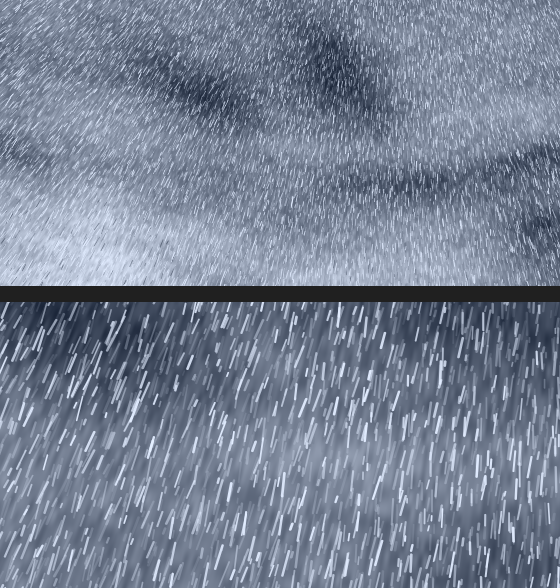
Top, the full canvas; bottom, a detail of the centre.
A WebGL 2 fragment shader for this texture:

```glsl
#version 300 es
precision highp float;
// Slanting rain fanning out in front of a dark, blue-grey storm sky.

#define RAIN_ORIGIN vec2(1.40, 2.20)  // point the streaks radiate from
#define LAYERS 5                      // sheets of bright rain
#define CELL vec2(0.0085, 0.046)      // streak spacing: angle, radius
#define STREAK_LENGTH 0.015           // longest half length
#define STREAK_WIDTH 0.0016           // widest half width
#define RAIN_STRENGTH 0.95
#define MIST_STRENGTH 0.15
#define CLOUD_CONTRAST 0.34
#define SKY_TONE 0.445
#define TINT vec3(-0.042, 0.0, 0.075)

uniform vec2 u_resolution;
out vec4 fragColor;

vec4 hash4(vec2 cell, float seed) {
  vec4 q = fract(vec4(cell.xyx, seed) * vec4(0.1031, 0.1030, 0.0973, 0.1099));
  q += dot(q, q.wzxy + 33.33);
  return fract((q.xxyz + q.yzzw) * q.zywx);
}

float noise(vec2 p) {
  vec2 i = floor(p), f = fract(p);
  f = f * f * (3.0 - 2.0 * f);
  float low = mix(hash4(i, 3.0).x, hash4(i + vec2(1, 0), 3.0).x, f.x);
  float high = mix(hash4(i + vec2(0, 1), 3.0).x, hash4(i + vec2(1, 1), 3.0).x, f.x);
  return mix(low, high, f.y);
}

float fbm(vec2 p) {
  float sum = 0.0, gain = 0.5;
  for (int i = 0; i < 5; i++) {
    sum += gain * noise(p);
    p = mat2(1.6, 1.1, -1.1, 1.6) * p + 7.3;
    gain *= 0.5;
  }
  return sum;
}

// Soft tilted ellipse
float blob(vec2 p, vec2 centre, vec2 radius, float tilt) {
  p -= centre;
  p.y -= tilt * p.x;
  p /= radius;
  return exp(-dot(p, p));
}

// Sky brightness: sagging cloud bands, dark cores and a pale lower corner
float skyTone(vec2 p) {
  vec2 sag = vec2(p.x, p.y - 0.18 * (p.x - 1.2) * (p.x - 1.2));
  float wisps = fbm(sag * vec2(2.6, 6.5) + 4.0);
  vec2 w = p + 0.16 * (vec2(fbm(p * 4.0 + 11.0), fbm(p * 4.0 + 29.0)) - 0.48);
  float tone = SKY_TONE + CLOUD_CONTRAST * (wisps - 0.48);

  // Light areas
  tone += 0.34 * blob(p, vec2(0.0, 0.0), vec2(0.90, 0.48), 0.0);
  tone += 0.12 * blob(w, vec2(1.25, 0.04), vec2(0.70, 0.20), 0.0);
  tone += 0.12 * blob(w, vec2(1.08, 0.50), vec2(0.26, 0.10), -0.15);
  tone += 0.13 * blob(w, vec2(1.66, 0.57), vec2(0.34, 0.14), 0.25);
  tone += 0.07 * blob(w, vec2(0.15, 0.92), vec2(0.35, 0.15), -0.3);

  // Dark cores
  tone -= 0.27 * blob(w, vec2(1.21, 0.70), vec2(0.17, 0.15), -0.2);
  tone -= 0.12 * blob(w, vec2(1.08, 0.85), vec2(0.25, 0.12), -0.3);
  tone -= 0.20 * blob(w, vec2(0.66, 0.68), vec2(0.32, 0.12), -0.35);
  tone -= 0.22 * blob(w, vec2(0.02, 0.50), vec2(0.24, 0.08), -0.4);
  tone -= 0.10 * blob(w, vec2(0.70, 0.27), vec2(0.22, 0.09), -0.2);
  tone -= 0.15 * blob(w, vec2(1.36, 0.38), vec2(0.36, 0.06), 0.05);
  tone -= 0.19 * blob(w, vec2(1.92, 0.16), vec2(0.20, 0.09), 0.0);
  tone -= 0.18 * blob(w, vec2(1.95, 0.44), vec2(0.20, 0.07), 0.3);
  return max(tone, 0.07);
}

// One sheet of short round-ended streaks; polar = (angle, radius)
float rainSheet(vec2 polar, float seed, float pixel) {
  vec2 grid = polar / CELL + seed * vec2(0.37, 0.61);
  vec2 home = floor(grid);
  float rain = 0.0;
  for (int y = -1; y <= 1; y++) {
    for (int x = -1; x <= 1; x++) {
      vec2 cell = home + vec2(x, y);
      vec4 rnd = hash4(cell, seed * 7.0 + 1.0);
      vec4 shape = hash4(cell + 57.0, seed * 5.0 + 2.0);
      vec2 d = (grid - cell - rnd.xy) * CELL;
      d.x = d.x * polar.y + (shape.x - 0.5) * 0.3 * d.y;
      float halfLength = STREAK_LENGTH * mix(0.15, 1.0, rnd.z) * polar.y * 0.55;
      d.y -= clamp(d.y, -halfLength, halfLength);
      float halfWidth = STREAK_WIDTH * mix(0.55, 1.0, shape.y);
      float cover = clamp((halfWidth - length(d)) / pixel + 0.5, 0.0, 1.0);
      rain = max(rain, cover * mix(0.12, 1.0, rnd.w * rnd.w));
    }
  }
  return rain;
}

void main() {
  float pixel = 1.0 / u_resolution.y;
  vec2 p = gl_FragCoord.xy * pixel;
  vec2 ray = p - RAIN_ORIGIN;
  vec2 polar = vec2(atan(ray.x, -ray.y), length(ray));

  float sky = skyTone(p);
  float tone = sky;

  // Distant rain as fine streaky mist
  tone += MIST_STRENGTH * (noise(polar * vec2(330.0, 55.0)) - 0.5);

  // Dark drops show against the pale sky
  float shade = rainSheet(polar, 11.0, pixel);
  tone -= 0.35 * shade * smoothstep(0.50, 0.75, sky);

  // Bright drops
  for (int i = 0; i < LAYERS; i++) {
    float rain = rainSheet(polar, float(i) + 1.0, pixel);
    tone = mix(tone, 0.94, RAIN_STRENGTH * rain * mix(0.65, 1.0, smoothstep(0.1, 0.4, sky)));
  }

  fragColor = vec4(clamp(tone + TINT, 0.0, 1.0), 1.0);
}
```
